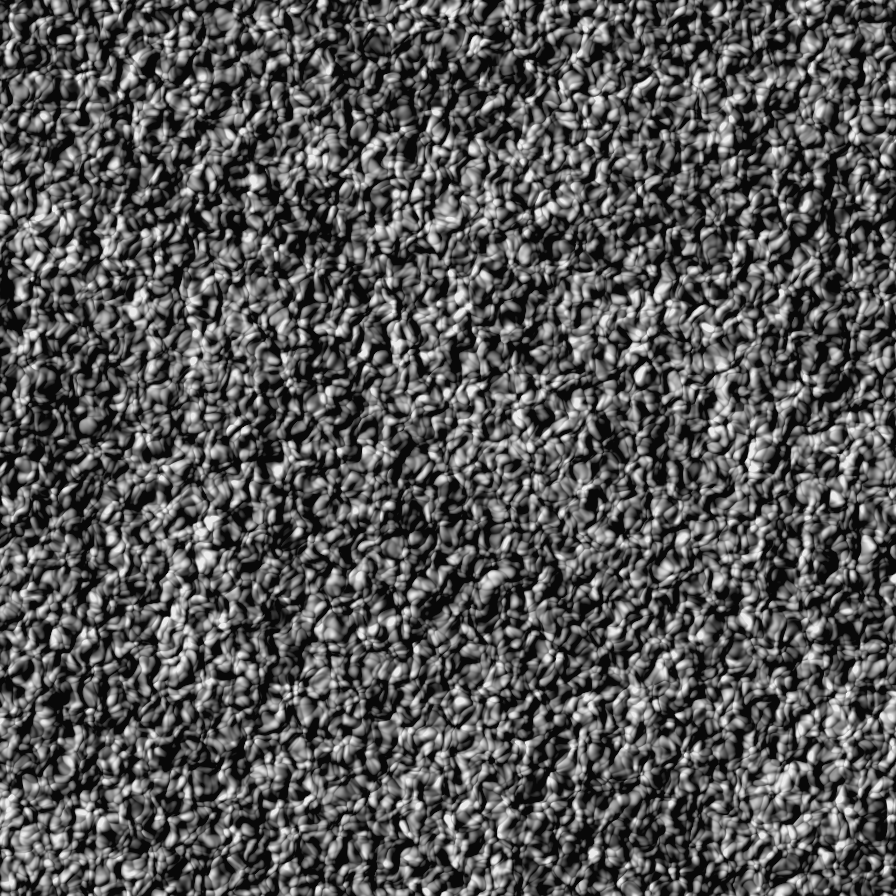
A Shadertoy shader for this texture:

```glsl
const vec2  TO_LIGHT      = vec2(-0.90, 0.436);
const float COARSE_GRAINS = 74.0;   // grains across the canvas
const float FINE_GRAINS   = 122.0;
const float FINE_WEIGHT   = 0.62;
const float GRAIN_SLOPE   = 1.95;   // lit side against shaded side
const float GRAIN_DOME    = 2.6;    // bright crown against dark gap
const float GRAIN_TONE    = 1.2;    // difference between grains
const float GRAIN_SOFT    = 8.0;    // higher gives harder grain borders
const float LUMP_FREQ     = 31.0;
const float LUMP_WEIGHT   = 1.45;
const float GRIT_FREQ     = 95.0;
const float GRIT_WEIGHT   = 1.6;
const float PATCH_FREQ    = 7.0;
const float PATCH_WEIGHT  = 0.7;
const float WARP_FREQ     = 40.0;
const float WARP_AMOUNT   = 0.009;
const float CREASE_X      = 0.305;
const float SEAM_Y        = 0.125;
const float MEAN_GREY     = 0.345;
const float CONTRAST      = 0.30;
const float BLACK         = 0.03;
const float WHITE         = 0.92;

// Two random values in 0..1 for a lattice cell
vec2 hash2(vec2 cell, float seed) {
    uvec2 v = uvec2(ivec2(cell) + ivec2(int(seed) * 131 + 4096));
    v = v * 1664525u + 1013904223u;
    v.x += v.y * 1664525u;
    v.y += v.x * 1664525u;
    v ^= v >> 16u;
    v.x += v.y * 1664525u;
    v.y += v.x * 1664525u;
    v ^= v >> 16u;
    return vec2(v & 65535u) / 65535.0;
}

float cornerSlope(vec2 cell, vec2 offset, float seed) {
    float angle = 6.28318 * hash2(cell, seed).x;
    return dot(vec2(cos(angle), sin(angle)), offset);
}

float gradientNoise(vec2 p, float seed) {
    vec2 cell = floor(p), f = p - cell;
    vec2 w = f * f * f * (f * (f * 6.0 - 15.0) + 10.0);
    vec2 e = vec2(1.0, 0.0);
    float low  = mix(cornerSlope(cell, f, seed),
                     cornerSlope(cell + e.xy, f - e.xy, seed), w.x);
    float high = mix(cornerSlope(cell + e.yx, f - e.yx, seed),
                     cornerSlope(cell + e.xx, f - e.xx, seed), w.x);
    return mix(low, high, w.y);
}

// Noise surface lit from the side
float litNoise(vec2 p, float seed) {
    return gradientNoise(p - 0.2 * TO_LIGHT, seed)
         - gradientNoise(p + 0.2 * TO_LIGHT, seed);
}

// Packed round grains: softly blended nearest-point cells
float litGrains(vec2 p, float seed) {
    vec2 cell = floor(p);
    float total = 0.0, shade = 0.0;
    for (int y = -1; y <= 1; y++)
    for (int x = -1; x <= 1; x++) {
        vec2 id = cell + vec2(x, y);
        vec2 fromCentre = p - id - hash2(id, seed);
        float d2 = dot(fromCentre, fromCentre);
        float weight = exp(-GRAIN_SOFT * d2);
        float tone = hash2(id, seed + 1.0).x - 0.5;
        shade += weight * (GRAIN_SLOPE * dot(fromCentre, TO_LIGHT)
                         + GRAIN_DOME * (0.22 - min(d2, 0.7))
                         + GRAIN_TONE * tone);
        total += weight;
    }
    return shade / total;
}

// Faint upright crease and a broken pale seam across the lower part
float surfaceMarks(vec2 uv) {
    float wander = 0.012 * gradientNoise(uv * 9.0, 21.0);
    float crease = exp(-pow((uv.x - CREASE_X + wander) / 0.005, 2.0));
    crease *= smoothstep(0.18, 0.3, uv.y) * smoothstep(0.75, 0.6, uv.y);
    float seam = exp(-pow((uv.y - SEAM_Y + wander) / 0.007, 2.0));
    seam *= smoothstep(0.0, 0.3, gradientNoise(vec2(uv.x * 9.0, 0.4), 23.0));
    return 1.1 * seam - 0.8 * crease;
}

void mainImage(out vec4 fragColor, in vec2 fragCoord) {
    vec2 uv = fragCoord / min(iResolution.x, iResolution.y);

    // Irregular grain outlines
    vec2 warp = vec2(gradientNoise(uv * WARP_FREQ, 1.0),
                     gradientNoise(uv * WARP_FREQ, 2.0));
    vec2 p = uv + WARP_AMOUNT * warp;

    // Relief from large lumps down to grit
    float relief = litGrains(p * COARSE_GRAINS, 3.0)
                 + FINE_WEIGHT * litGrains(p * FINE_GRAINS, 6.0)
                 + LUMP_WEIGHT * litNoise(uv * LUMP_FREQ, 9.0)
                 + GRIT_WEIGHT * litNoise(p * GRIT_FREQ, 11.0)
                 + PATCH_WEIGHT * gradientNoise(uv * PATCH_FREQ, 13.0)
                 + surfaceMarks(uv);

    float grey = clamp(MEAN_GREY + CONTRAST * relief, BLACK, WHITE);
    fragColor = vec4(vec3(grey), 1.0);
}
```
